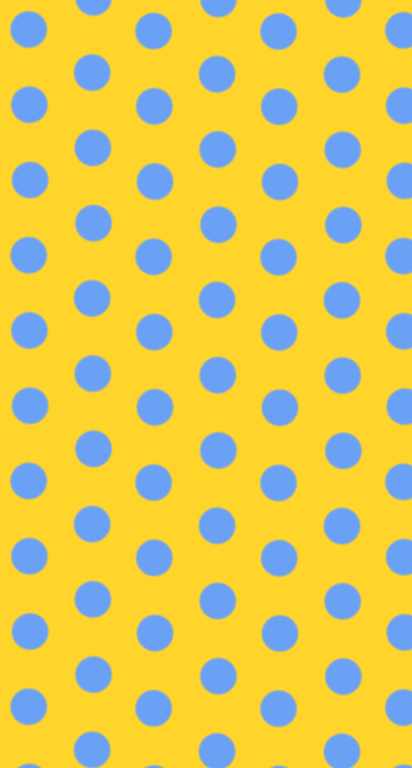
Reproduce this pattern procedurally as a Shadertoy shader.

```glsl
// Staggered blue polka dots on yellow, with slightly uneven placement.

// Distance to the nearest dot of one lattice; rows are one unit apart.
float dotLattice(vec2 p, vec2 origin) {
    p -= origin;
    float column = round(p.x / 1.660);
    p.x -= column * 1.660;
    p.y -= 0.027 * sin(column * 0.9);          // columns drift vertically
    float row = round(p.y);
    p.y -= row;
    p.x -= 0.0093 * (mod(row, 3.0) - 1.0);     // rows step sideways in threes
    return length(p) - 0.242;
}

void mainImage(out vec4 fragColor, in vec2 fragCoord) {
    // Row units, measured from the top left
    float rowsDown = 10.206;
    vec2 p = vec2(fragCoord.x, iResolution.y - fragCoord.y) / iResolution.y * rowsDown;

    // Two interleaved lattices form the stagger
    float d = min(dotLattice(p, vec2(0.391, 0.392)),
                  dotLattice(p, vec2(1.234, 0.965)));

    // Soft printed edge, never thinner than a pixel
    float softness = max(0.024, 0.75 * rowsDown / iResolution.y);
    float ink = 1.0 - smoothstep(-softness, softness, d);

    vec3 yellow = vec3(1.00, 0.83, 0.17);
    vec3 blue = vec3(0.42, 0.63, 0.96);
    fragColor = vec4(mix(yellow, blue, ink), 1.0);
}
```
